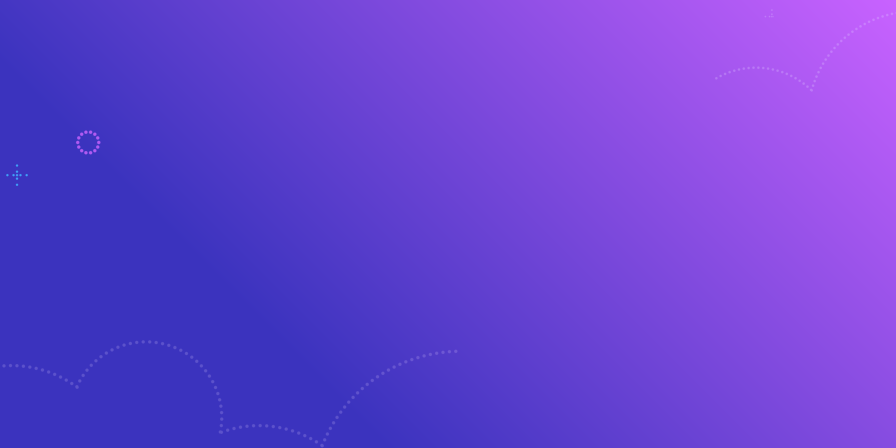
This background is drawn by a Shadertoy shader. Its source:

```glsl
// Diagonal blue-to-violet gradient with dotted cloud outlines, a dotted ring and small sparkles.
#define DEEP_BLUE vec3(0.230, 0.200, 0.745)
#define ORCHID vec3(0.785, 0.385, 1.0)
#define OUTLINE_TINT vec3(0.88, 0.80, 1.0)
#define RING_COLOR vec3(0.74, 0.37, 0.97)
#define SPARK_COLOR vec3(0.25, 0.68, 1.0)
#define GRADIENT_START 0.86
#define GRADIENT_END 3.0
#define DOT_RADIUS 0.0036
#define DOT_SPACING 0.0145

const float PI = 3.14159;

// Coverage of a disc, given the distance to its centre
float disc(float dist, float radius) {
    float soft = 0.75 / iResolution.y;
    return 1.0 - smoothstep(-soft, soft, dist - radius);
}

// Dots along an arc: circle = centre and radius, span = end angles in degrees
float dottedArc(vec2 p, vec3 circle, vec2 span, float spacing, float dotRadius) {
    vec2 q = p - circle.xy;
    float middle = radians(0.5 * (span.x + span.y));
    float halfSpan = radians(0.5 * abs(span.y - span.x));
    float count = max(1.0, round(2.0 * halfSpan * circle.z / spacing));
    float stepAngle = 2.0 * halfSpan / count;
    float angle = mod(atan(q.y, q.x) - middle + PI, 2.0 * PI) - PI;
    float index = clamp(round((angle + halfSpan) / stepAngle), 0.0, count);
    float snapped = middle - halfSpan + index * stepAngle;
    return disc(length(q - circle.z * vec2(cos(snapped), sin(snapped))), dotRadius);
}

// Four-armed sparkle: a centre dot with an inner and an outer dot on each arm
float sparkle(vec2 p, vec2 center, float size) {
    vec2 q = abs(p - center);
    q = vec2(max(q.x, q.y), min(q.x, q.y));
    float dotRadius = 0.115 * size;
    float dots = disc(length(q), dotRadius);
    for (int i = 0; i < 2; i++) {
        float reach = size * (i == 0 ? 0.36 : 1.0);
        dots = max(dots, disc(length(q - vec2(reach, 0.0)), dotRadius));
    }
    return dots;
}

// Lower cloud: four bumps meeting at their cusps
float lowerCloud(vec2 p) {
    float dots = dottedArc(p, vec3(0.026, -0.061, 0.245), vec2(53.4, 94.0), DOT_SPACING, DOT_RADIUS);
    dots = max(dots, dottedArc(p, vec3(0.326, 0.068, 0.169), vec2(-11.0, 156.0), DOT_SPACING, DOT_RADIUS));
    dots = max(dots, dottedArc(p, vec3(0.578, -0.195, 0.245), vec2(55.0, 110.0), DOT_SPACING, DOT_RADIUS));
    return max(dots, dottedArc(p, vec3(1.029, -0.117, 0.333), vec2(92.0, 158.5), DOT_SPACING, DOT_RADIUS));
}

// Upper cloud: two bumps with finer dots
float upperCloud(vec2 p) {
    float spacing = 0.75 * DOT_SPACING;
    float dotRadius = 0.75 * DOT_RADIUS;
    float dots = dottedArc(p, vec3(1.6875, 0.672, 0.177), vec2(46.0, 120.0), spacing, dotRadius);
    return max(dots, dottedArc(p, vec3(2.044, 0.734, 0.241), vec2(95.0, 164.5), spacing, dotRadius));
}

void mainImage(out vec4 fragColor, in vec2 fragCoord) {
    // Height spans 0 to 1; the layout is two units wide
    vec2 p = fragCoord / iResolution.xy * vec2(2.0, 1.0);

    // Diagonal gradient, flat in the lower-left corner
    float blend = clamp((p.x + p.y - GRADIENT_START) / (GRADIENT_END - GRADIENT_START), 0.0, 1.0);
    vec3 color = mix(DEEP_BLUE, ORCHID, blend);

    // Faint cloud outlines
    color = mix(color, OUTLINE_TINT, 0.20 * lowerCloud(p));
    color = mix(color, OUTLINE_TINT, 0.28 * upperCloud(p));

    // Ring and sparkle on the left
    float ring = dottedArc(p, vec3(0.197, 0.682, 0.0235), vec2(-180.0, 180.0), 0.0105, 0.0037);
    color = mix(color, RING_COLOR, 0.9 * ring);
    color = mix(color, SPARK_COLOR, 0.9 * sparkle(p, vec2(0.038, 0.609), 0.0215));

    // Quarter sparkle at the upper right
    vec2 corner = vec2(1.723, 0.963);
    float quarter = step(p.x, corner.x + 0.004) * step(corner.y - 0.004, p.y);
    color = mix(color, OUTLINE_TINT, 0.28 * quarter * sparkle(p, corner, 0.0145));

    fragColor = vec4(color, 1.0);
}
```
